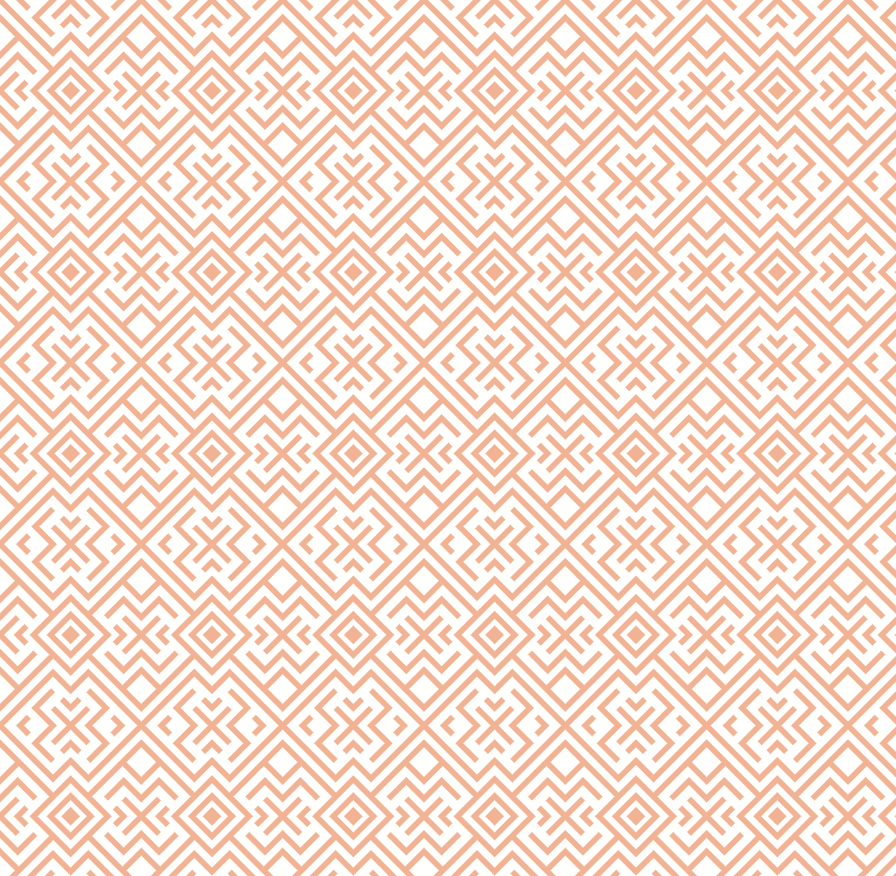
A Shadertoy shader for this pattern:

```glsl
// Geometric lattice of coral diagonal bars on white: nested diamonds, crossed
// rosettes and zigzag borders. Each cell is folded into one mirrored quadrant,
// where square-capped bars are merged as distance fields.

const vec3 PAPER = vec3(1.0, 1.0, 0.993);
const vec3 CORAL = vec3(0.95, 0.70, 0.58);
const float UNITS_PER_HEIGHT = 49.587;     // one unit is the pitch between bars
const vec2 HALF_CELL = vec2(4.0, 5.134);
const float HALF_WIDTH = 0.16;
const float TRIM = 0.113;                  // takes the cap off a free end

// Distance to a bar from a to b with square caps, which form mitred joints
float bar(vec2 p, vec2 a, vec2 b, float halfWidth) {
    vec2 span = b - a;
    float len = length(span);
    vec2 dir = span / len;
    p -= 0.5 * (a + b);
    float along = abs(dot(p, dir)) - 0.5 * len;
    float across = abs(dot(p, vec2(-dir.y, dir.x)));
    return max(along, across) - halfWidth;
}

// Distance to a diamond outline of the given radius
float diamondRing(vec2 p, float radius, float halfWidth) {
    return abs(p.x + p.y - radius) * 0.70711 - halfWidth;
}

// Cross, inward chevrons on the y axis and zigzag brackets on the x axis
float crossMotif(vec2 p, float w) {
    float d = bar(p, vec2(0.0), vec2(1.0 - TRIM), w);
    d = min(d, bar(p, vec2(0.0, 1.0), vec2(0.5, 1.5) - TRIM, w));
    d = min(d, bar(p, vec2(1.0, 0.0), vec2(2.0, 1.0), w));
    return min(d, bar(p, vec2(2.0, 1.0), vec2(1.0 + TRIM, 2.0 - TRIM), w));
}

// Rosette with outward side chevrons and its zigzag frame
float rosette(vec2 p, float w) {
    float d = crossMotif(p, w);
    d = min(d, bar(p, vec2(2.87, 0.0), vec2(2.37 + TRIM, 0.5 - TRIM), w));
    d = min(d, bar(p, vec2(HALF_CELL.x, 0.0), vec2(1.0, HALF_CELL.x - 1.0), w));
    return min(d, bar(p, vec2(1.0, 3.0), vec2(0.0, 2.0), w));
}

// Turned cross, small box above it and the gable ending at the diamond
float gable(vec2 p, float w, float ringRadius) {
    float apex = HALF_CELL.y - 1.0;
    float boxRadius = 0.5 * (apex - 2.0);
    float reach = 0.5 * (HALF_CELL.x + apex - ringRadius);
    float d = crossMotif(p.yx, w);
    d = min(d, bar(p, vec2(0.0, apex), vec2(reach, apex - reach), w));
    return min(d, bar(p, vec2(0.0, 2.0), vec2(boxRadius, 2.0 + boxRadius), w));
}

// Solid diamond inside two rings
float nestedDiamond(vec2 p, float w, float ringRadius) {
    float core = (p.x + p.y - 0.53) * 0.70711;
    float rings = min(diamondRing(p, ringRadius, w), diamondRing(p, 1.14, w));
    return min(core, rings);
}

// Whole pattern, with the diamond at the fold centre of every cell
float lattice(vec2 p, float w) {
    vec2 q = abs(mod(p, 2.0 * HALF_CELL) - HALF_CELL);
    float ringRadius = 2.1;
    float d = nestedDiamond(q, w, ringRadius);
    d = min(d, rosette(vec2(q.x, HALF_CELL.y - q.y), w));
    return min(d, gable(vec2(HALF_CELL.x - q.x, q.y), w, ringRadius));
}

void mainImage(out vec4 fragColor, in vec2 fragCoord) {
    // Cells start at the upper left corner
    vec2 fromTopLeft = vec2(fragCoord.x, iResolution.y - fragCoord.y);
    float pixel = UNITS_PER_HEIGHT / iResolution.y;
    float d = lattice(fromTopLeft * pixel, HALF_WIDTH);
    float ink = 1.0 - smoothstep(-0.7 * pixel, 0.7 * pixel, d);
    fragColor = vec4(mix(PAPER, CORAL, ink), 1.0);
}
```
